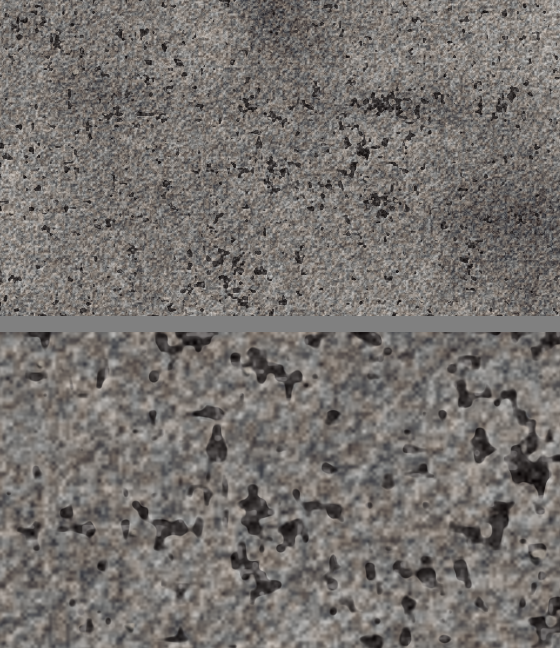
Top: the whole. Bottom: its middle third, enlarged.
Write a Shadertoy shader that draws this texture.

```glsl
// Weathered concrete: fine sandy grain lit from the upper left, with clustered
// dark pits, broad soft shading and a few pale pebbles. The grain and pits are
// thresholded value noise; soft ellipses steer pit density and brightness.

const float BASE_TONE = 0.482;
const float GRAIN_SCALE = 128.0;      // grains per canvas height
const float GRAIN_CONTRAST = 0.23;
const float RELIEF_CONTRAST = 0.13;
const float PIT_SCALE = 50.0;
const float PIT_THRESHOLD = 0.80;     // pit noise level on bare ground
const float PIT_CLUSTERING = 0.33;    // threshold drop inside clusters
const float PEBBLE_SCALE = 10.0;
const float PEBBLE_CHANCE = 0.22;
const vec2 LIGHT_STEP = vec2(-0.0030, 0.0034);
const vec3 WARM_TINT = vec3(0.018, 0.0, -0.017);
const vec3 COOL_TINT = vec3(0.014, -0.002, 0.004);
const vec3 PIT_COLOR = vec3(0.165, 0.150, 0.150);
const vec3 PEBBLE_COLOR = vec3(0.66, 0.63, 0.59);

float hash(vec2 p) {
    vec3 q = fract(p.xyx * vec3(0.1031, 0.1030, 0.0973));
    q += dot(q, q.yzx + 33.33);
    return fract((q.x + q.y) * q.z);
}

float noise(vec2 p) {
    vec2 cell = floor(p), f = fract(p);
    f = f * f * (3.0 - 2.0 * f);
    float low = mix(hash(cell), hash(cell + vec2(1, 0)), f.x);
    float high = mix(hash(cell + vec2(0, 1)), hash(cell + vec2(1, 1)), f.x);
    return mix(low, high, f.y);
}

// Soft elliptical blob
float blob(vec2 p, vec2 center, vec2 radius) {
    vec2 d = (p - center) / radius;
    return exp(-dot(d, d));
}

// Broad light and dark areas of the slab
float slabShading(vec2 p) {
    vec2 q = p + 0.08 * (vec2(noise(p * 5.0), noise(p * 5.0 + 31.0)) - 0.5);
    float s = 0.07 * (noise(p * 3.0 + 7.0) - 0.5) + 0.05 * (noise(p * 9.0) - 0.5);
    s -= 0.11 * blob(q, vec2(0.87, 0.95), vec2(0.12, 0.20));
    s -= 0.12 * blob(q, vec2(1.66, 0.28), vec2(0.25, 0.17));
    s -= 0.07 * blob(q, vec2(1.40, 0.65), vec2(0.32, 0.07));
    s -= 0.04 * blob(q, vec2(0.45, 0.70), vec2(0.45, 0.05));
    s += 0.08 * blob(q, vec2(0.02, 0.42), vec2(0.18, 0.35));
    s += 0.07 * blob(q, vec2(1.74, 0.82), vec2(0.16, 0.25));
    return s;
}

// How strongly pits gather at a point
float pitDensity(vec2 p) {
    vec2 q = p + 0.10 * (vec2(noise(p * 11.0), noise(p * 11.0 + 53.0)) - 0.5);
    float region = 0.30;
    region += 0.45 * blob(q, vec2(1.20, 0.48), vec2(0.24, 0.20));
    region += 0.40 * blob(q, vec2(0.80, 0.52), vec2(0.18, 0.24));
    region += 0.30 * blob(q, vec2(0.56, 0.22), vec2(0.32, 0.18));
    region += 0.20 * blob(q, vec2(0.30, 0.95), vec2(0.50, 0.12));
    float clumps = 0.45 * noise(p * 6.0 + 3.0) + 0.55 * noise(p * 17.0 + 19.0);
    float density = region * smoothstep(0.30, 0.72, clumps);
    return min(density + 0.75 * blob(q, vec2(1.26, 0.68), vec2(0.15, 0.055)), 1.0);
}

float pitMask(vec2 p, float density) {
    float n = 0.58 * noise(p * PIT_SCALE + 11.0) + 0.42 * noise(p * PIT_SCALE * 2.1 + 71.0);
    float edge = PIT_THRESHOLD - PIT_CLUSTERING * density;
    return smoothstep(edge - 0.04, edge + 0.06, n);
}

// Sparse pebbles: x = pebble coverage, y = shadow at its lower left
vec2 pebbles(vec2 p) {
    vec2 cell = floor(p * PEBBLE_SCALE);
    vec2 jitter = vec2(hash(cell + 5.0), hash(cell + 17.0));
    vec2 d = (fract(p * PEBBLE_SCALE) - 0.25 - 0.5 * jitter) / PEBBLE_SCALE;
    float radius = mix(0.003, 0.009, pow(hash(cell + 29.0), 3.0));
    d += 0.004 * (vec2(noise(p * 140.0), noise(p * 140.0 + 9.0)) - 0.5);
    float present = step(hash(cell + 41.0), PEBBLE_CHANCE);
    vec2 dist = vec2(length(d * vec2(0.8, 1.1)), length(d + radius * vec2(0.7, 0.8)));
    return present * (1.0 - smoothstep(radius - 0.002, radius + 0.002, dist));
}

void mainImage(out vec4 fragColor, in vec2 fragCoord) {
    vec2 p = fragCoord / iResolution.y;

    // Sandy grain and its relief
    float grain = noise(p * GRAIN_SCALE);
    float relief = grain - noise((p + LIGHT_STEP) * GRAIN_SCALE);
    float fine = noise(p * GRAIN_SCALE * 2.1 + 37.0) - 0.5;
    float coarse = noise(p * GRAIN_SCALE * 0.42 + 13.0) - 0.5;
    float texture1 = GRAIN_CONTRAST * (grain - 0.5 + 0.85 * fine + 0.4 * coarse);
    float tone = BASE_TONE + slabShading(p) + texture1 + RELIEF_CONTRAST * relief;

    // Warm mid tones, cooler darks, small shifts from grain to grain
    vec3 color = tone + mix(COOL_TINT, WARM_TINT, smoothstep(0.25, 0.45, tone));
    color += vec3(0.045, 0.0, -0.035) * (noise(p * 90.0 + 83.0) - 0.5);

    // Dark pits with a lit far edge; some grains show inside
    float density = pitDensity(p);
    float pit = pitMask(p, density);
    float litEdge = max(pitMask(p + LIGHT_STEP * 1.3, density) - pit, 0.0);
    vec3 pitColor = PIT_COLOR + 0.75 * texture1 + 0.16 * smoothstep(0.68, 0.9, grain);
    color = mix(color, pitColor, 0.88 * pit) + 0.05 * litEdge;

    // Pale pebbles and their shadows
    vec2 pebble = pebbles(p);
    color *= 1.0 - 0.5 * pebble.y;
    color = mix(color, PEBBLE_COLOR + 0.6 * texture1, 0.85 * pebble.x);

    fragColor = vec4(clamp(color, 0.0, 1.0), 1.0);
}
```
